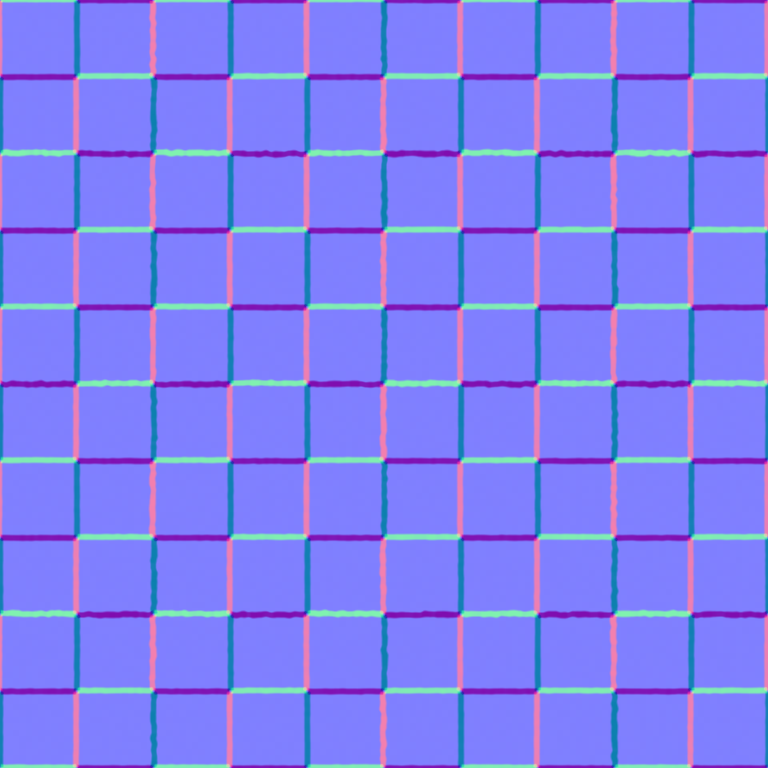
Give the GLSL for this texture map, as a WebGL 2 fragment shader.

```glsl
#version 300 es
precision highp float;
// Tangent-space normal map of a 10 by 10 checkerboard of raised and sunken square tiles.

uniform vec2 u_resolution;
out vec4 fragColor;

const float TILES = 10.0;
const float PI = 3.14159;

float hash(vec2 p) {
    return fract(sin(dot(p, vec2(127.1, 311.7))) * 43758.5453);
}

// Value noise along one line, wrapping after the given number of steps
float wrapNoise(float x, float steps, float seed) {
    float i = floor(x);
    float f = smoothstep(0.0, 1.0, x - i);
    float a = hash(vec2(mod(i, steps), seed));
    float b = hash(vec2(mod(i + 1.0, steps), seed));
    return mix(a, b, f) - 0.5;
}

// Signed tilt of the bevels on the grid lines that cross the "across" axis
float bevelTilt(float across, float along, float facing, float seed) {
    float line = floor(across + 0.5);
    float id = mod(line, TILES);

    // The slope flips direction from one tile to the next
    float flip = clamp(sin(PI * along) * 14.0, -1.0, 1.0);
    float direction = facing * cos(PI * line) * flip;

    // Every third line is more ragged
    float rough = abs(id - 3.0 * floor(id / 3.0) - 2.0) < 0.5 ? 1.0 : 0.3;
    float wobble = wrapNoise(along * 13.0, TILES * 13.0, id + seed);
    float wear = wrapNoise(along * 17.0, TILES * 17.0, id + seed + 40.0);

    // Bevels facing the positive axis sit slightly off the line
    float offset = 0.006 * (facing * 0.5 + direction * facing);
    float d = abs(across - line - offset + 0.018 * rough * wobble);
    float profile = 1.0 - smoothstep(0.019, 0.056 + 0.016 * rough * wear, d);
    return direction * profile * (0.83 + 0.06 * rough + 0.16 * rough * wear);
}

void main() {
    vec2 p = gl_FragCoord.xy / u_resolution * TILES;

    // Bevels along both axes
    vec2 tilt = vec2(bevelTilt(p.x, p.y, -1.0, 3.0),
                     bevelTilt(p.y, p.x, 1.0, 71.0));
    tilt /= max(1.0, length(tilt) / 0.9);

    // Barely visible unevenness of the tile faces
    vec2 grain = mod(floor(p * 12.0), TILES * 12.0);
    tilt += 0.012 * (vec2(hash(grain), hash(grain + 200.0)) - 0.5);

    // Encode the normal as a colour
    vec3 normal = vec3(tilt, 1.0 - 0.7 * length(tilt));
    fragColor = vec4(0.5 + 0.5 * normal, 1.0);
}
```
